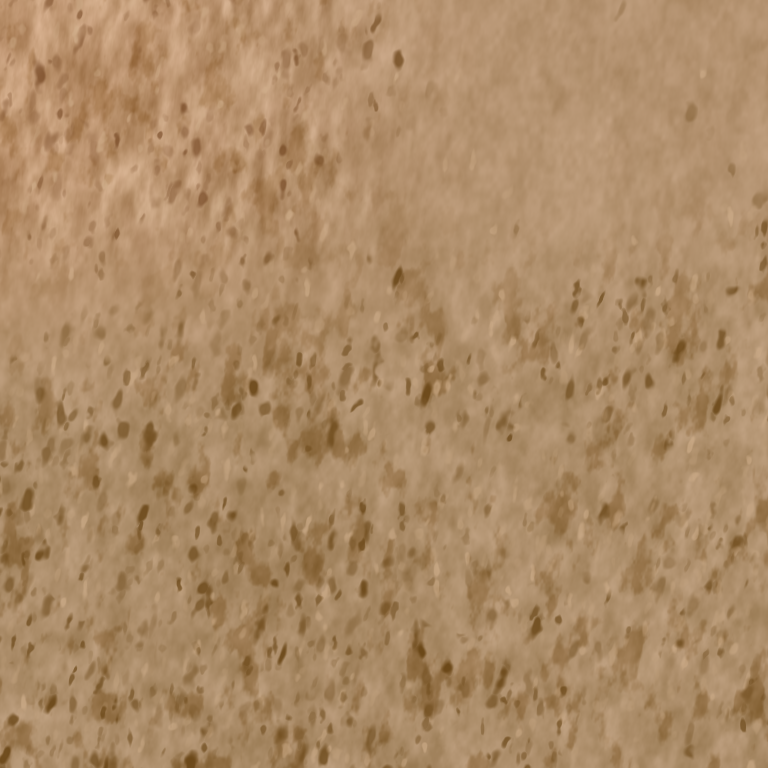
Give the GLSL for this texture, as a Shadertoy shader.

```glsl
float hash(vec2 p) {
    vec3 q = fract(p.xyx * 0.1031);
    q += dot(q, q.yzx + 33.33);
    return fract((q.x + q.y) * q.z);
}

float noise(vec2 p) {
    vec2 cell = floor(p), f = fract(p);
    f = f * f * (3.0 - 2.0 * f);
    return mix(mix(hash(cell), hash(cell + vec2(1, 0)), f.x),
               mix(hash(cell + vec2(0, 1)), hash(cell + vec2(1, 1)), f.x), f.y);
}

float fbm(vec2 p) {
    float sum = 0.0, amplitude = 0.53;
    for (int i = 0; i < 4; i++) {
        sum += amplitude * noise(p);
        p = p * 2.03 + 17.7;
        amplitude *= 0.5;
    }
    return sum;
}

// Rough, upright pits scattered over a jittered grid
float specks(vec2 uv, vec2 cells, float seed, float density) {
    vec2 p = uv * cells, home = floor(p);
    float rough = noise(p * 3.5 + seed) - 0.5;
    float mark = 0.0;
    for (int y = -1; y <= 1; y++)
    for (int x = -1; x <= 1; x++) {
        vec2 id = home + vec2(x, y), key = id + seed;
        vec2 center = id + vec2(hash(key + 3.1), hash(key + 57.3));
        vec2 d = p - center;
        d.x -= d.y * mix(-0.3, 0.4, hash(key + 91.7));
        vec2 size = vec2(mix(0.2, 0.38, hash(key + 23.9)), mix(0.25, 0.6, hash(key + 71.2)));
        float strength = mix(0.25, 1.0, pow(hash(key + 133.5), 2.0));
        float present = smoothstep(0.0, 0.08, density - hash(key + 211.0));
        float radius = length(d / size) + 0.9 * rough;
        mark = max(mark, present * strength * smoothstep(1.1, 0.3, radius));
    }
    return mark;
}

void mainImage(out vec4 fragColor, in vec2 fragCoord) {
    vec2 uv = fragCoord / iResolution.xy;
    vec2 grain = vec2(uv.x - 0.12 * uv.y, uv.y);

    // Zones: pitted lower part, streaked upper left, calm remainder
    float drift = fbm(uv * 4.0 + 5.0) - 0.5;
    float lower = smoothstep(0.64, 0.42, uv.y - 0.18 * uv.x + 0.15 * drift);
    float streaked = smoothstep(0.58, 0.75, uv.y + 0.1 * drift) * smoothstep(0.65, 0.3, uv.x);
    float clusters = smoothstep(0.25, 0.6, fbm(uv * 10.0 + 31.0));

    // Warm light from the upper left
    vec3 color = mix(vec3(0.673, 0.552, 0.412), vec3(0.715, 0.583, 0.45), smoothstep(0.4, 0.95, uv.y));
    float warmth = smoothstep(0.4, 0.85, uv.y) * smoothstep(0.75, 0.0, uv.x);
    color = mix(color, vec3(0.768, 0.6, 0.455), 0.8 * warmth);
    color += vec3(1.0, 1.0, 1.15) * 0.06 * drift;

    // Mottling and slanted fibres
    float mottle = fbm(grain * vec2(48.0, 30.0)) - 0.5;
    float fine = noise(grain * vec2(150.0, 95.0)) - 0.5;
    float fibre = fbm(grain * vec2(62.0, 22.0) + 9.0) - 0.5;
    color += vec3(1.0, 1.0, 1.2) * (mottle * mix(0.09, 0.16, lower) + fine * 0.035);
    color += vec3(0.9, 1.0, 1.1) * fibre * mix(0.05, 0.3, streaked);

    // Shallow stains
    float stain = smoothstep(0.53, 0.72, fbm(grain * vec2(42.0, 24.0) + 70.0));
    color -= vec3(0.09, 0.105, 0.13) * stain * (0.12 + 0.88 * max(lower, 0.8 * streaked));

    // Pale flecks, then dark pits in two sizes
    float flecks = specks(grain, vec2(56.0, 38.0), 400.0, 0.08 + 0.26 * max(lower, streaked));
    color = mix(color, vec3(0.82, 0.69, 0.55), 0.65 * flecks);
    float density = 0.05 + clusters * (0.48 * lower + 0.36 * streaked);
    float pits = specks(grain, vec2(38.0, 27.0), 20.0, density);
    pits = max(pits, 0.8 * specks(grain, vec2(62.0, 44.0), 150.0, 0.8 * density));
    vec3 pitColor = mix(vec3(0.4, 0.26, 0.07), vec3(0.46, 0.28, 0.14), streaked);
    color = mix(color, pitColor, 0.88 * pits);

    fragColor = vec4(color, 1.0);
}
```
